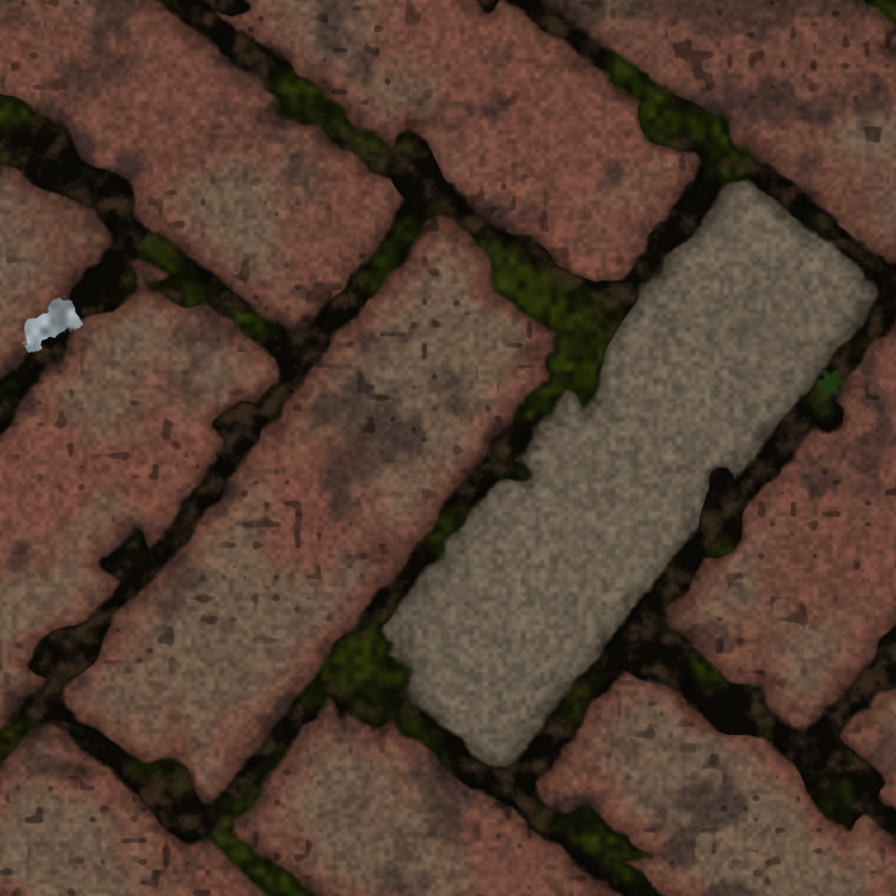
This texture is drawn by a three.js fragment shader. Its source:

```glsl
varying vec2 vUv;

float hash(vec2 p) {
  vec3 h = fract(p.xyx * 0.1031);
  h += dot(h, h.yzx + 33.33);
  return fract((h.x + h.y) * h.z);
}

float noise(vec2 p) {
  vec2 i = floor(p), f = fract(p);
  f = f * f * (3.0 - 2.0 * f);
  return mix(mix(hash(i), hash(i + vec2(1.0, 0.0)), f.x),
             mix(hash(i + vec2(0.0, 1.0)), hash(i + 1.0), f.x), f.y);
}

float fbm(vec2 p) {
  float sum = 0.0, amp = 0.5;
  for (int i = 0; i < 4; i++) {
    sum += amp * noise(p);
    p = mat2(1.6, 1.2, -1.2, 1.6) * p + 17.3;
    amp *= 0.5;
  }
  return sum / 0.9375;
}

// Centre (xy) and half size (zw) of the 3:1 herringbone brick under q
vec4 herringbone(vec2 q) {
  vec2 cell = floor(q);
  float k = mod(cell.x - cell.y, 6.0);
  return k < 3.0 ? vec4(cell.x - k + 1.5, cell.y + 0.5, 1.5, 0.5)
                 : vec4(cell.x + 0.5, cell.y + k - 3.5, 0.5, 1.5);
}

float roundedBox(vec2 p, vec2 halfSize, float radius) {
  vec2 d = abs(p) - halfSize + radius;
  return length(max(d, 0.0)) + min(max(d.x, d.y), 0.0) - radius;
}

vec3 brickColor(vec2 uv, vec2 id, float edge) {
  float tint = hash(id * 2.0 + 7.0);
  float grey = 1.0 - step(0.1, distance(id, vec2(0.5, 2.5)));
  vec2 seed = uv + id * 3.7;

  // Fired clay with buff weathering
  vec3 clay = mix(vec3(0.42, 0.275, 0.225), vec3(0.46, 0.29, 0.235), tint);
  float buff = smoothstep(0.4, 0.68, fbm(seed * 6.0) + 0.12 * (tint - 0.5));
  buff *= smoothstep(0.0, 0.22, -edge);
  vec3 color = mix(clay, vec3(0.42, 0.355, 0.285), buff * 0.85);

  // Soot stains and small pits
  float stain = smoothstep(0.56, 0.76, fbm(seed * 17.0 + 4.0));
  color = mix(color, vec3(0.21, 0.165, 0.15), stain * 0.65);
  float pit = smoothstep(0.76, 0.92, noise(seed * 85.0));
  color *= 1.0 - 0.38 * pit * smoothstep(0.35, 0.6, fbm(seed * 8.0 + 9.0));

  // The one grey paver
  vec3 stone = vec3(0.415, 0.37, 0.31) * (0.9 + 0.2 * fbm(seed * 9.0));
  color = mix(color, stone, grey);

  // Sandy grain and worn arrises
  float grain = 0.55 * noise(uv * 190.0) + 0.45 * noise(uv * 120.0 + 31.0);
  color *= 0.71 + 0.5 * grain;
  float rim = smoothstep(-0.11, 0.01, edge);
  return color * (1.0 - 0.42 * rim * fbm(uv * 25.0 + 3.0) * 1.5);
}

vec3 jointColor(vec2 uv, float edge) {
  float clump = fbm(uv * 48.0);
  vec3 soil = mix(vec3(0.045, 0.035, 0.02), vec3(0.2, 0.15, 0.1),
                  smoothstep(0.42, 0.78, clump));
  float moss = smoothstep(0.5, 0.68, fbm(uv * 11.0 + 5.0));
  vec3 green = mix(vec3(0.06, 0.075, 0.015), vec3(0.2, 0.25, 0.04),
                   noise(uv * 110.0));
  soil = mix(soil, green, moss * 0.85);
  return soil * mix(1.0, 0.65, smoothstep(0.05, 0.0, edge));
}

void main() {
  vec2 uv = vUv;

  // Tilted grid, one unit per brick width
  vec2 p = uv - vec2(0.694, 0.47);
  vec2 q = vec2(dot(p, vec2(0.79, -0.61)), dot(p, vec2(0.61, 0.79))) / 0.238;
  q += vec2(0.5, 2.5);
  q += 0.07 * (vec2(fbm(uv * 7.0), fbm(uv * 7.0 + 40.0)) - 0.5);

  // Ragged brick outline with occasional chips
  vec4 brick = herringbone(q);
  float gap = 0.05 + 0.025 * hash(brick.xy * 2.0);
  float edge = roundedBox(q - brick.xy, brick.zw - gap, 0.09);
  edge += 0.075 * (fbm(uv * 38.0 + 11.0) - 0.5);
  edge += 0.11 * smoothstep(0.66, 0.85, noise(uv * 15.0 + 2.0));

  vec3 color = mix(brickColor(uv, brick.xy, edge), jointColor(uv, edge),
                   smoothstep(-0.016, 0.016, edge));

  // Pale flake lying over the left joint
  vec2 flake = uv - vec2(0.061, 0.642);
  flake = vec2(dot(flake, vec2(0.74, 0.67)) / 0.042,
               dot(flake, vec2(-0.67, 0.74)) / 0.02);
  float flakeEdge = length(flake) + 1.3 * (fbm(uv * 55.0) - 0.5);
  vec3 flakeColor = vec3(0.58, 0.62, 0.64) * (0.7 + 0.5 * noise(uv * 100.0));
  color = mix(color, flakeColor, 1.0 - smoothstep(0.8, 1.0, flakeEdge));

  // Sprout with radiating leaves in the right joint
  vec2 sprout = uv - vec2(0.927, 0.573);
  float leaf = 0.008 + 0.011 * abs(cos(3.0 * atan(sprout.y, sprout.x)));
  float cover = 1.0 - smoothstep(leaf - 0.006, leaf, length(sprout));
  color = mix(color, vec3(0.09, 0.24, 0.06), cover * 0.8);

  gl_FragColor = vec4(color, 1.0);
}
```
